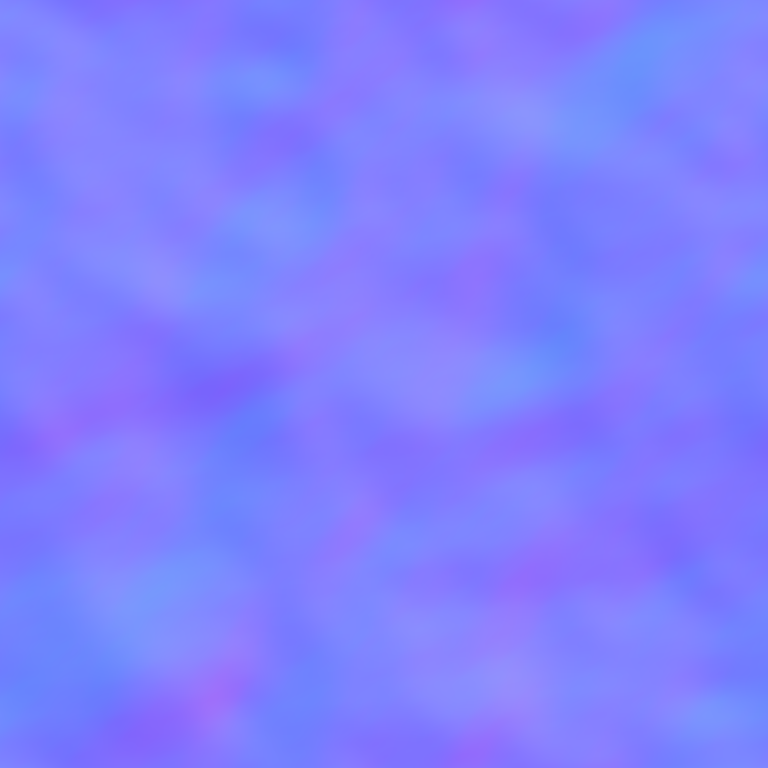
A three.js fragment shader for this texture map:

```glsl
// Tangent-space normal map of a soft, gently rolling surface that tiles.
// The height is a sum of whole-number sine waves with random phases; their
// exact slopes, slightly stretched along a shallow rise, are packed as colour.

varying vec2 vUv;

const float TAU = 6.283185;
const int MAX_WAVE = 12;                      // most waves across the canvas
const float BASE_WAVE = 2.3;                  // waves of the broadest swells
const float FALLOFF = 1.4;                    // how fast finer waves fade
const float STRETCH = 1.22;                   // elongation along the streaks
const vec2 STREAK_DIR = vec2(0.906, 0.423);   // direction of the streaks
const vec2 TILT = vec2(0.068, 0.068);         // typical tilt across and up
const int GRAIN_WAVES = 24;
const float GRAIN_TILT = 0.0020;              // tilt of each faint fine wave
const float SEED = 9.3;

float hash(vec2 p) {
  return fract(sin(dot(p, vec2(12.9898, 78.233)) + SEED) * 43758.5);
}

// Height of one wave before normalising, by its wave vector
float swellHeight(vec2 wave) {
  float along = dot(wave, STREAK_DIR) * STRETCH;
  float across = dot(wave, vec2(-STREAK_DIR.y, STREAK_DIR.x));
  float k2 = (along * along + across * across) / (BASE_WAVE * BASE_WAVE);
  return pow(1.0 + k2, -FALLOFF) * exp(-0.01 * k2);
}

// Slope of the layered swells, scaled to unit spread on both axes
vec2 swellSlope(vec2 p) {
  vec2 slope = vec2(0.0);
  vec2 variance = vec2(0.0);
  for (int j = 0; j <= MAX_WAVE; j++) {
    for (int i = -MAX_WAVE; i <= MAX_WAVE; i++) {
      if (j == 0 && i <= 0) continue;         // opposite vectors are the same wave
      vec2 wave = vec2(float(i), float(j));
      vec2 steepness = wave * swellHeight(wave);
      slope += steepness * cos(TAU * (dot(wave, p) + hash(wave)));
      variance += 0.5 * steepness * steepness;
    }
  }
  return slope / sqrt(variance);
}

// Faint fine ripples running up to the right
vec2 grainSlope(vec2 p) {
  vec2 slope = vec2(0.0);
  for (int i = 0; i < GRAIN_WAVES; i++) {
    float id = float(i);
    float size = mix(14.0, 52.0, hash(vec2(id, 31.0)));
    float angle = mix(1.6, 2.9, hash(vec2(id, 47.0)));
    vec2 wave = floor(size * vec2(cos(angle), sin(angle)) + 0.5);
    slope += normalize(wave) * cos(TAU * (dot(wave, p) + hash(vec2(id, 59.0))));
  }
  return slope;
}

void main() {
  vec2 tilt = swellSlope(vUv) * TILT + grainSlope(vUv) * GRAIN_TILT;
  vec3 normal = normalize(vec3(-tilt, 1.0));
  gl_FragColor = vec4(normal * 0.5 + 0.5, 1.0);
}
```
